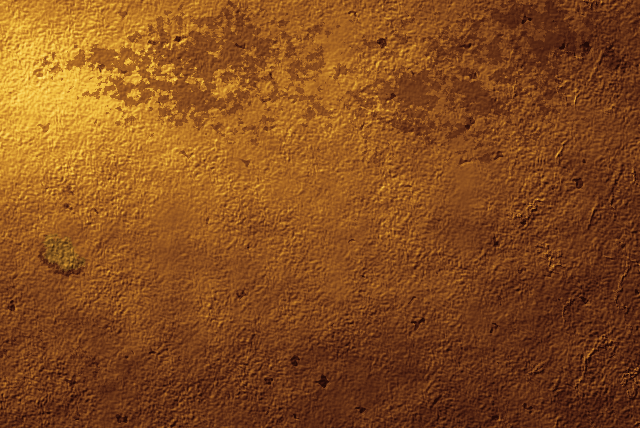
This texture is drawn by a WebGL 2 fragment shader. Its source:

```glsl
#version 300 es
precision highp float;
// Weathered golden plaster, raked by warm light from the upper left.
uniform vec2 u_resolution;
out vec4 fragColor;

vec2 hash2(vec2 cell) {
  uvec2 q = uvec2(ivec2(cell) + 4096);
  uint h = q.x * 374761u + q.y * 668265u;
  h = (h ^ (h >> 13)) * 127413u;
  h ^= h >> 15;
  h *= 739391u;
  h ^= h >> 14;
  return vec2(h & 65535u, h >> 16) / 65535.0;
}

float gradDot(vec2 cell, vec2 offset) {
  float angle = 6.2832 * hash2(cell).x;
  return dot(vec2(cos(angle), sin(angle)), offset);
}

float noise(vec2 p) {
  vec2 i = floor(p), f = p - i;
  vec2 u = f * f * f * (f * (f * 6.0 - 15.0) + 10.0);
  vec2 e = vec2(1.0, 0.0);
  return mix(mix(gradDot(i, f), gradDot(i + e, f - e), u.x),
             mix(gradDot(i + e.yx, f - e.yx), gradDot(i + 1.0, f - 1.0), u.x), u.y);
}

float fbm(vec2 p) {
  float sum = 0.0, amp = 1.0;
  for (int k = 0; k < 5; k++) {
    sum += amp * noise(p);
    p = mat2(1.6, 1.2, -1.2, 1.6) * p + 7.3;
    amp *= 0.6;
  }
  return sum;
}

float glow(vec2 p, vec2 center, vec2 radius) {
  vec2 q = (p - center) / radius;
  return exp(-dot(q, q));
}

// Grains parted by sharp crevices, over lumps, with broken cracks on the right
float height(vec2 p) {
  vec2 q = mat2(0.8, 0.6, -0.6, 0.8) * p + 0.006 * noise(p * 30.0);
  float h = 0.9 * abs(noise(q * 72.0)) + 0.5 * noise(p * 96.0 + 9.0);
  h += 0.5 * noise(q.yx * 170.0 + 3.0) + 0.7 * fbm(p * 21.0 + 4.0);
  float crack = abs(noise(p * vec2(10.0, 5.0) + 0.3 * fbm(p * 17.0) + 31.0));
  float broken = smoothstep(-0.15, 0.2, noise(p * 12.0 + 60.0)) * smoothstep(1.05, 1.35, p.x);
  return h + 0.85 * smoothstep(0.06, 0.0, crack) * broken;
}

// Scattered small pits of random size
float pits(vec2 p) {
  vec2 q = p * 15.0 + 0.3 * vec2(noise(p * 60.0), noise(p * 60.0 + 20.0));
  vec2 cell = floor(q), r = hash2(cell + 50.0);
  float size = 0.03 + 0.11 * smoothstep(0.72, 1.0, r.x);
  float d = length((q - cell - 0.3 - 0.4 * hash2(cell + 90.0)) * vec2(0.8, 1.2));
  return smoothstep(size + 0.04, size - 0.02, d) * step(0.72, r.x);
}

// Tones from umber to bright gold
vec3 goldRamp(float t) {
  vec3 c = mix(vec3(0.13, 0.04, 0.025), vec3(0.27, 0.11, 0.06), clamp(t + 1.0, 0.0, 1.0));
  c = mix(c, vec3(0.40, 0.20, 0.09), clamp(t, 0.0, 1.0));
  c = mix(c, vec3(0.54, 0.305, 0.125), clamp(t - 1.0, 0.0, 1.0));
  c = mix(c, vec3(0.67, 0.41, 0.14), clamp(t - 2.0, 0.0, 1.0));
  c = mix(c, vec3(0.81, 0.555, 0.18), clamp(t - 3.0, 0.0, 1.0));
  c = mix(c, vec3(0.94, 0.74, 0.25), clamp(t - 4.0, 0.0, 1.0));
  return mix(c, vec3(1.0, 0.89, 0.46), clamp((t - 5.0) * 0.6, 0.0, 1.0));
}

void main() {
  vec2 p = gl_FragCoord.xy / u_resolution.y;
  p.x *= 1.5 * u_resolution.y / u_resolution.x;

  // Broad light: a wide warm field and a hot spot at the left edge
  float tone = 0.35 + 2.65 * glow(p, vec2(0.62, 0.77), vec2(0.76, 0.54));
  tone += 3.0 * glow(p, vec2(0.0, 0.81), vec2(0.37, 0.33));
  tone += 0.5 * glow(p, vec2(0.1, 0.1), vec2(0.4, 0.25));
  tone += 0.45 * fbm(p * vec2(3.0, 5.0) + 2.0) + 0.5 * fbm(p * vec2(11.0, 14.0) + 40.0);

  // Worn paint: ragged brown flakes gathered along the upper bands
  float wear = 0.85 * glow(p, vec2(0.53, 0.91), vec2(0.17, 0.07));
  wear += 0.7 * glow(p, vec2(0.25, 0.86), vec2(0.13, 0.05));
  wear += 0.75 * glow(p, vec2(0.43, 0.76), vec2(0.24, 0.08));
  wear += 0.7 * glow(p, vec2(1.05, 0.74), vec2(0.28, 0.11));
  wear += 0.75 * glow(p, vec2(1.28, 0.92), vec2(0.25, 0.1));
  wear += 0.35 * glow(p, vec2(0.8, 0.85), vec2(0.5, 0.17));
  float flakes = 0.8 * fbm(p * vec2(12.0, 17.0) + 5.0) + 0.8 * fbm(p * vec2(46.0, 52.0) + 11.0);
  float peeled = smoothstep(0.48, 0.58, 0.7 * wear + 0.6 * flakes) * smoothstep(0.1, 0.3, wear);
  tone -= peeled * (0.5 + 0.26 * tone);
  tone += 0.6 * glow(p, vec2(0.4, 0.82), vec2(0.18, 0.08)) * (1.0 - peeled);

  // Raking relief, rougher in some patches than in others
  float relief = height(p) - height(p + vec2(-0.003, 0.0035));
  float rough = 1.0 + 0.9 * noise(p * 6.0 + 15.0) + 0.6 * noise(p * 17.0 + 25.0);
  tone += 2.0 * relief * rough * (1.0 - 0.35 * peeled);

  // Horizontal creases at the lower left
  float crease = abs(noise(p * vec2(5.0, 16.0) + 0.3 * fbm(p * 20.0)));
  tone -= 0.9 * smoothstep(0.05, 0.0, crease) * glow(p, vec2(0.05, 0.17), vec2(0.38, 0.13));

  // Pits with a lit lower-right rim
  float pit = pits(p);
  tone += 0.8 * pits(p + vec2(-0.004, 0.004)) * (1.0 - pit) - 1.6 * pit;

  // Broken chip exposing olive plaster
  vec2 c = (p - vec2(0.147, 0.405)) * mat2(0.93, -0.37, 0.37, 0.93);
  float edge = length(c / vec2(0.055, 0.036)) + 0.6 * fbm(p * 30.0);
  float chip = smoothstep(1.0, 0.8, edge);
  float rim = smoothstep(0.3, 0.0, abs(edge - 1.0)) * smoothstep(0.02, -0.02, c.y);
  tone -= 1.7 * rim;
  vec3 olive = vec3(0.48, 0.36, 0.12) * (1.0 + 1.2 * relief);
  fragColor = vec4(mix(goldRamp(tone), olive, 0.5 * chip * (1.0 - rim)), 1.0);
}
```
